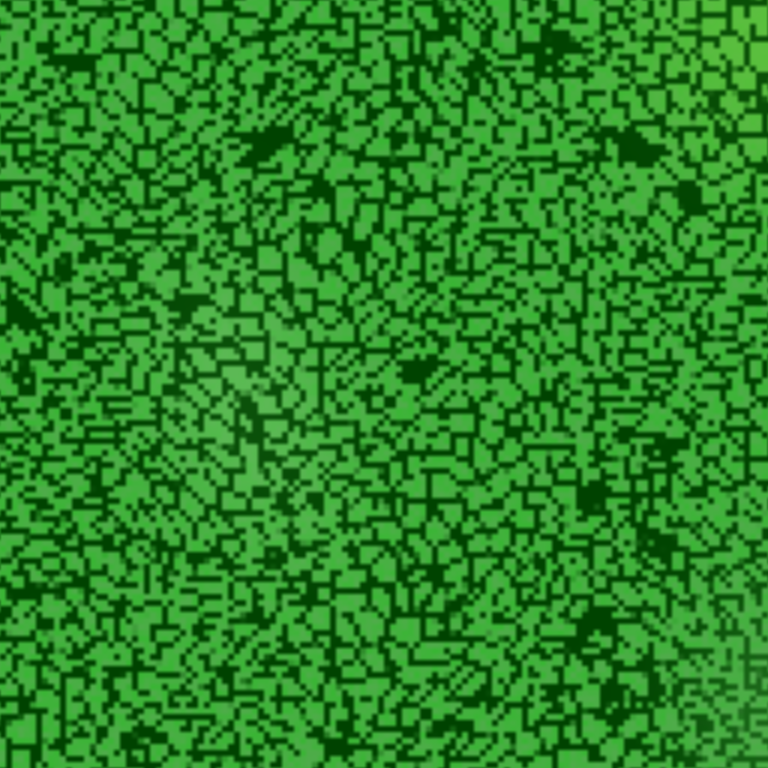
Give the GLSL for this texture, as a three.js fragment shader.

```glsl
#define CELLS 128.0
#define GRAIN vec2(30.0, 39.0)
#define VEIN_WIDTH 0.18
#define VEIN_RAGGED 0.08
#define WARP 0.035
#define LEAF vec3(0.22, 0.71, 0.20)
#define DUSTY vec3(0.34, 0.66, 0.32)
#define PALE vec3(0.38, 0.74, 0.35)
#define LIME vec3(0.37, 0.76, 0.24)
#define INK vec3(0.0, 0.26, 0.0)

varying vec2 vUv;

float hash(vec2 p) {
  vec3 q = fract(p.xyx * vec3(0.1031, 0.1030, 0.0973));
  q += dot(q, q.yzx + 33.33);
  return fract((q.x + q.y) * q.z);
}

vec2 hash2(vec2 p) {
  return vec2(hash(p + 17.0), hash(p + 71.0));
}

// Gap between the two nearest cellular seeds: zero on the veins
float veinGap(vec2 p) {
  vec2 home = floor(p);
  float nearest = 9.0;
  float second = 9.0;
  for (int y = -1; y <= 1; y++) {
    for (int x = -1; x <= 1; x++) {
      vec2 cell = home + vec2(float(x), float(y));
      float d = length(cell + hash2(cell) - p);
      second = min(second, max(nearest, d));
      nearest = min(nearest, d);
    }
  }
  return second - nearest;
}

// Layered sines tilt the grain differently across the canvas
vec2 warp(vec2 p) {
  float lift = sin(9.0 * p.x + 3.0 * p.y + 3.4)
             + 0.6 * sin(17.0 * p.x - 11.0 * p.y);
  float slide = sin(10.0 * p.y + 4.0 * p.x);
  return p + WARP * vec2(0.5 * slide, lift);
}

// One square cell: x = ink coverage, y = dusty mottling
vec2 inkCell(vec2 id) {
  vec2 p = warp((id + 0.5) / CELLS) * GRAIN + 40.0;
  float r = hash(id + 131.0);
  float width = VEIN_WIDTH + VEIN_RAGGED * (r - 0.5);
  float ink = 1.0 - smoothstep(width - 0.015, width + 0.015, veinGap(p));
  return vec2(ink, hash(id + 311.0));
}

// Soft blend between neighbouring square cells
vec2 softCells(vec2 uv) {
  vec2 p = uv * CELLS + 0.5;
  vec2 id = floor(p);
  vec2 f = smoothstep(0.05, 0.95, fract(p));
  vec2 low = mix(inkCell(id), inkCell(id + vec2(1.0, 0.0)), f.x);
  vec2 high = mix(inkCell(id + vec2(0.0, 1.0)), inkCell(id + 1.0), f.x);
  return mix(low, high, f.y);
}

// Tilted soft spot of light
float glow(vec2 uv, vec2 centre, vec2 size, float angle) {
  vec2 d = uv - centre;
  float c = cos(angle);
  float s = sin(angle);
  d = vec2(c * d.x + s * d.y, c * d.y - s * d.x) / size;
  return exp(-dot(d, d));
}

void main() {
  vec2 grain = softCells(vUv);

  // Broad light areas
  float centreGlow = glow(vUv, vec2(0.32, 0.48), vec2(0.11, 0.20), 0.4);
  float topGlow = glow(vUv, vec2(1.0, 0.95), vec2(0.17, 0.18), 0.0);
  float lowGlow = glow(vUv, vec2(1.0, 0.08), vec2(0.11, 0.17), 0.0);

  // Green ground with dusty flecks
  vec3 ground = mix(LEAF, DUSTY, 0.75 * grain.y);
  ground = mix(ground, PALE, 0.8 * centreGlow);
  ground = mix(ground, LIME, 0.85 * topGlow);
  ground = mix(ground, DUSTY, 0.5 * lowGlow);

  // Dark veins, faded slightly in the light areas
  float fade = 0.12 * centreGlow + 0.12 * topGlow + 0.35 * lowGlow;
  vec3 color = mix(ground, INK, grain.x * (1.0 - fade));

  gl_FragColor = vec4(color, 1.0);
}
```
